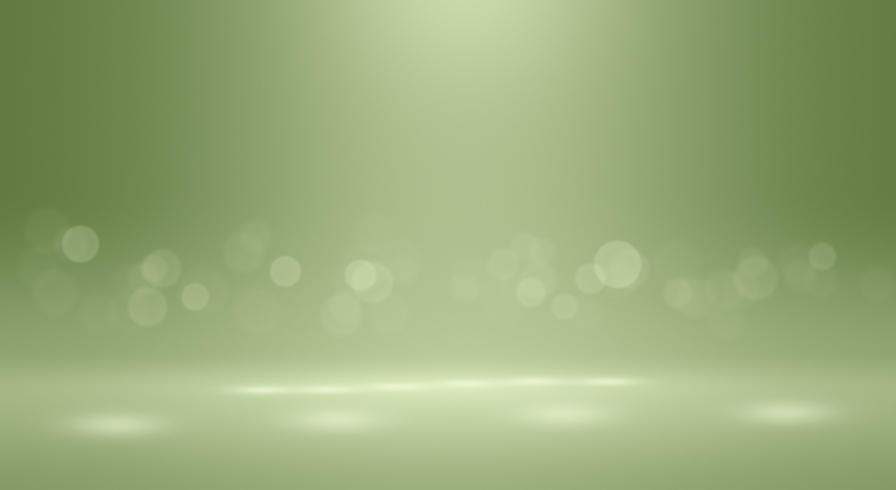
Reproduce this background procedurally as a Shadertoy shader.

```glsl
// Soft green studio backdrop with a glowing floor, clustered bokeh and pools of light.

const vec3 DARK_GREEN = vec3(0.40, 0.49, 0.27);
const vec3 PALE_GREEN = vec3(0.85, 0.91, 0.73);
const vec3 BOKEH_TINT = vec3(0.89, 0.94, 0.77);
const vec3 POOL_TINT = vec3(0.96, 0.99, 0.86);

float hash(float n) {
    return fract(sin(n * 127.1 + 3.7) * 4375.85);
}

// Bell-shaped falloff around a centre, with a separate size for each axis.
float glow(vec2 p, vec2 centre, vec2 size) {
    vec2 d = (p - centre) / size;
    return exp(-dot(d, d));
}

// Brightness of the wall: dim sides, a light middle and a lamp above.
float wallTone(vec2 uv) {
    float middle = glow(uv, vec2(0.52, uv.y), vec2(0.32, 1.0));
    float side = mix(0.34, -0.08, smoothstep(0.24, 0.62, uv.y));
    float centre = 0.60 + 0.14 * exp(-max(uv.y - 0.25, 0.0) / 0.16);
    float lamp = 0.27 * glow(uv, vec2(0.52, 1.06), vec2(0.16, 0.24));
    return mix(side, centre, middle) + lamp;
}

// Brightness of the floor: strongest just below the horizon.
float floorTone(vec2 uv) {
    float middle = glow(uv, vec2(0.50, uv.y), vec2(0.38, 1.0));
    float lift = smoothstep(-0.02, 0.21, uv.y);
    float tone = mix(mix(0.22, 0.46, lift), mix(0.46, 0.88, lift), middle);
    return tone + 0.12 * glow(uv, vec2(0.50, 0.215), vec2(0.25, 0.035));
}

// Translucent disc with a slightly brighter rim.
float disc(vec2 p, vec2 centre, float radius, float blur) {
    float d = length(p - centre);
    float body = 1.0 - smoothstep(radius - blur, radius + blur, d);
    return body * (0.86 + 0.14 * smoothstep(0.5, 1.0, d / radius));
}

// Bokeh discs gathered in four evenly spaced clusters.
vec3 addBokeh(vec3 colour, vec2 p, float aspect) {
    for (int i = 0; i < 60; i++) {
        float id = float(i);
        float cluster = mod(id, 4.0);
        float spread = hash(id + 0.3) + hash(id + 71.0) - 1.0;
        float inner = 1.0 - abs(cluster - 1.5) / 1.5;
        float u = 0.15 + 0.235 * cluster + 0.14 * spread;
        float v = 0.43 + 0.11 * (hash(id + 19.0) + hash(id + 43.0) - 1.0);
        float radius = mix(0.026, 0.049, hash(id + 91.0));
        float strength = mix(0.05, 0.32, pow(hash(id + 133.0), 3.0));
        float blur = mix(0.010, 0.004, smoothstep(0.05, 0.25, strength));
        strength *= 0.8 + 0.35 * inner;
        float cover = disc(p, vec2(u * aspect, v), radius, blur);
        colour = mix(colour, BOKEH_TINT, strength * cover);
    }
    return colour;
}

// A row of flattened light pools, spaced evenly from a starting point.
float poolRow(vec2 uv, int count, vec2 start, vec2 stride, vec2 size, float seed) {
    float light = 0.0;
    for (int i = 0; i < count; i++) {
        float id = float(i);
        vec2 jitter = (vec2(hash(id + seed), hash(id + seed + 9.0)) - 0.5) * vec2(0.02, 0.008);
        light += glow(uv, start + stride * id + jitter, size);
    }
    return light;
}

void mainImage(out vec4 fragColor, in vec2 fragCoord) {
    vec2 uv = fragCoord / iResolution.xy;
    float aspect = iResolution.x / iResolution.y;
    vec2 p = vec2(uv.x * aspect, uv.y);

    // Wall and floor meet in a soft horizon
    float horizon = smoothstep(0.205, 0.285, uv.y);
    float tone = mix(floorTone(uv), wallTone(uv), horizon);
    vec3 colour = mix(DARK_GREEN, PALE_GREEN, tone);

    colour = addBokeh(colour, p, aspect);

    // Thin far pools and broad near pools
    float farPools = poolRow(uv, 6, vec2(0.295, 0.203), vec2(0.077, 0.004), vec2(0.034, 0.0085), 5.0);
    float nearPools = poolRow(uv, 4, vec2(0.135, 0.137), vec2(0.245, 0.008), vec2(0.053, 0.024), 31.0);
    colour = mix(colour, POOL_TINT, clamp(0.65 * farPools + 0.50 * nearPools, 0.0, 1.0));

    // Fine grain hides banding in the gradients
    float grain = hash(dot(floor(uv * 512.0), vec2(0.731, 1.917))) - 0.5;
    fragColor = vec4(clamp(colour + grain * 0.004, 0.0, 1.0), 1.0);
}
```
